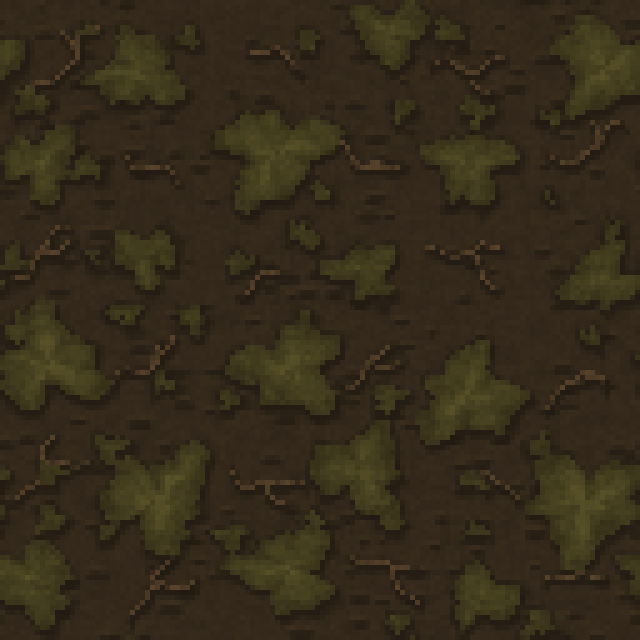
This texture is drawn by a WebGL 1 fragment shader. Its source:

```glsl
precision highp float;
uniform vec2 u_resolution;
#define GRAINS 128.0
#define PATCH_GRID 6.0
#define TUFT_GRID 9.0
#define PIT_GRID 24.0
#define TUFT_SHARE 0.5
#define ROOT_WIDTH 0.0042
#define ROOT_LENGTH 0.058
#define SOIL vec3(0.200, 0.157, 0.104)
#define SHADE vec3(0.125, 0.098, 0.068)
#define MOSS_EDGE vec3(0.228, 0.200, 0.105)
#define MOSS_CORE vec3(0.268, 0.246, 0.122)
#define ROOT vec3(0.335, 0.255, 0.165)

float hash(vec2 p) { return fract(sin(dot(p, vec2(127.1, 311.7))) * 4375.85); }
vec2 hash2(vec2 p) { return vec2(hash(p), hash(p + 37.3)); }
vec2 rotate(vec2 p, float angle) {
  float c = cos(angle), s = sin(angle);
  return vec2(c * p.x + s * p.y, c * p.y - s * p.x);
}
// Distance to the nearest jittered cell point
float cellular(vec2 p) {
  float nearest = 2.0;
  for (int y = -1; y <= 1; y++)
    for (int x = -1; x <= 1; x++) {
      vec2 cell = floor(p) + vec2(x, y);
      nearest = min(nearest, length(cell + hash2(cell) - p));
    }
  return nearest;
}
// Depth inside a lobed blob, negative outside
float blobDepth(vec2 q, float radius, float seed) {
  q = rotate(q, (seed - 0.5) * 0.8) * vec2(1.0, 1.15);
  float a = atan(q.y, q.x + 1e-5);
  float lobes = 1.0 + 0.24 * sin(3.0 * a + seed * 40.0)
    + 0.17 * sin(5.0 * a + seed * 91.0) + 0.07 * sin(9.0 * a + seed * 23.0);
  return radius * lobes - length(q);
}
// Large patches on alternate cells, small tufts anywhere
float mossDepth(vec2 p) {
  p += 0.004 * sin(p.yx * vec2(83.0, 71.0) + 3.0 * sin(p * 47.0));
  float depth = -1.0;
  for (int y = -1; y <= 1; y++)
    for (int x = -1; x <= 1; x++) {
      vec2 cell = floor(p * PATCH_GRID) + vec2(x, y);
      vec2 id = mod(cell, PATCH_GRID);
      vec2 center = (cell + 0.5 + 0.45 * (hash2(id) - 0.5)) / PATCH_GRID;
      if (mod(id.x + id.y, 2.0) < 0.5)
        depth = max(depth, blobDepth(p - center, mix(0.045, 0.085, hash(id + 5.1)), hash(id + 9.7)));
      cell = floor(p * TUFT_GRID) + vec2(x, y);
      id = mod(cell, TUFT_GRID) + 20.0;
      center = (cell + 0.2 + 0.6 * hash2(id)) / TUFT_GRID;
      if (hash(id + 2.9) < TUFT_SHARE)
        depth = max(depth, blobDepth(p - center, mix(0.011, 0.024, hash(id + 5.1)), hash(id + 9.7)));
    }
  return depth;
}
float rootBend(float x, float seed) {
  return 0.013 * sin(x * 48.0 + seed * 31.0) + 0.005 * sin(x * 105.0 + seed * 67.0);
}
// Distance to one tapered wavy strand
float strand(vec2 q, float reach, float seed) {
  float bend = rootBend(q.x, seed);
  float slope = (rootBend(q.x + 0.001, seed) - bend) / 0.001;
  float d = abs(q.y - bend) / sqrt(1.0 + slope * slope);
  return max(d + 0.002 * abs(q.x) / reach, abs(q.x) - reach);
}
// Roots on the cells between patches, some forked
float rootDistance(vec2 p) {
  float d = 1.0;
  for (int y = -1; y <= 1; y++)
    for (int x = -1; x <= 1; x++) {
      vec2 cell = floor(p * PATCH_GRID) + vec2(x, y);
      vec2 id = mod(cell, PATCH_GRID);
      if (mod(id.x + id.y, 2.0) < 0.5) continue;
      float seed = hash(id + 3.3);
      vec2 q = p - (cell + 0.5 + 0.3 * (hash2(id) - 0.5)) / PATCH_GRID;
      q = rotate(q, (hash(id + 6.1) - 0.5) * 1.5);
      d = min(d, strand(q, ROOT_LENGTH * mix(0.7, 1.1, seed), seed));
      vec2 fork = rotate(q - vec2(0.0, rootBend(0.0, seed)), seed > 0.65 ? 0.8 : -0.8);
      fork += vec2(-0.022, rootBend(-0.022, seed + 0.4));
      if (seed > 0.35) d = min(d, strand(fork, 0.022, seed + 0.4));
    }
  return d;
}
// Flat pits scattered in the soil
float pits(vec2 p) {
  float dark = 0.0;
  for (int y = -1; y <= 1; y++)
    for (int x = -1; x <= 1; x++) {
      vec2 cell = floor(p * PIT_GRID) + vec2(x, y);
      vec2 id = mod(cell, PIT_GRID) + 50.0;
      vec2 q = p * PIT_GRID - cell - hash2(id);
      float size = mix(0.15, 0.38, hash(id + 4.4)) * step(hash(id + 8.2), 0.4);
      dark = max(dark, 1.0 - smoothstep(0.4, 1.0, length(q * vec2(0.6, 1.2)) / (size + 0.001)));
    }
  return dark;
}
void main() {
  vec2 grain = floor(gl_FragCoord.xy / u_resolution * GRAINS);
  vec2 p = (grain + 0.5) / GRAINS, light = vec2(-0.003, 0.008);
  float speckle = hash(grain) - 0.5;
  float clump = 0.5 - cellular(p * vec2(30.0, 38.0));
  // Mottled soil with pits and lit crumbs
  vec3 color = SOIL * (1.0 + 0.10 * speckle + 0.12 * clump);
  color = mix(color, ROOT, 0.18 * pits(p - light));
  color = mix(color, SHADE, 0.65 * pits(p));
  // Shadows under moss and roots
  float moss = mossDepth(p), root = rootDistance(p);
  float mossShadow = smoothstep(-0.017, 0.002, max(moss - 0.003, mossDepth(p + light)));
  float rootShadow = 1.0 - smoothstep(0.003, 0.014, min(root + 0.003, rootDistance(p + light)));
  color = mix(color, SHADE, 0.75 * max(mossShadow, rootShadow));
  // Roots
  float rootMask = 1.0 - smoothstep(ROOT_WIDTH * 0.6, ROOT_WIDTH * 1.3, root);
  color = mix(color, ROOT * (1.0 + 0.2 * speckle), 0.9 * rootMask);
  // Moss, brighter toward the thick middle
  float thick = moss + 0.025 * clump + 0.008 * speckle;
  vec3 green = mix(MOSS_EDGE, MOSS_CORE, smoothstep(0.004, 0.035, thick));
  green *= 1.0 + 0.22 * smoothstep(0.035, 0.085, thick) + 0.10 * (speckle + clump);
  gl_FragColor = vec4(mix(color, green, smoothstep(-0.002, 0.002, moss + 0.004 * speckle)), 1.0);
}
```
